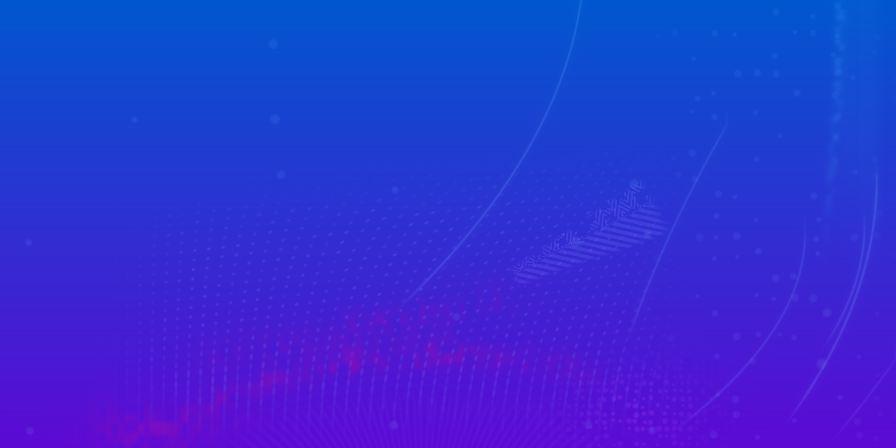
Reproduce this background procedurally as a Shadertoy shader.

```glsl
// Blue to violet gradient with a faint dotted mesh, curved strands, rosy haze and drifting specks.

const vec3 SKY = vec3(0.0, 0.34, 0.81);
const vec3 VIOLET = vec3(0.362, 0.035, 0.83);
const vec3 ROSE = vec3(0.56, 0.05, 0.72);
const vec3 LILAC = vec3(0.46, 0.42, 0.96);
const vec3 CYAN = vec3(0.20, 0.56, 0.95);

float hash(vec2 p) {
    return fract(sin(dot(p, vec2(127.1, 311.7))) * 43758.545);
}

float noise(vec2 p) {
    vec2 i = floor(p), f = fract(p);
    f = f * f * (3.0 - 2.0 * f);
    return mix(mix(hash(i), hash(i + vec2(1, 0)), f.x),
               mix(hash(i + vec2(0, 1)), hash(i + vec2(1, 1)), f.x), f.y);
}

// Soft window that is 1 between lo and hi
float window(float x, float lo, float hi, float soft) {
    return smoothstep(lo - soft, lo + soft, x) * (1.0 - smoothstep(hi - soft, hi + soft, x));
}

float blob(vec2 p, vec2 center, vec2 size) {
    vec2 q = (p - center) / size;
    return exp(-dot(q, q));
}

// Thin line that starts at top and bends left on its way down to floorY
float strand(vec2 p, vec2 top, float floorY, float slope, float bend, float px) {
    float d = max(top.y - p.y, 0.0);
    float x = top.x - slope * d - bend * d * d;
    float grade = slope + 2.0 * bend * d;
    float dist = abs(p.x - x) / sqrt(1.0 + grade * grade);
    float core = 1.0 - smoothstep(0.0008, 0.0018 + px, dist);
    return (core + 0.3 * exp(-dist * 160.0)) * window(p.y, floorY, top.y, 0.05);
}

// One randomly placed round speck in some of the cells
float specks(vec2 p, float cell, float chance, float radius, float px) {
    vec2 id = floor(p / cell);
    vec2 center = 0.3 + 0.4 * vec2(hash(id + 3.1), hash(id + 7.7));
    float r = radius * (0.4 + 0.6 * hash(id + 5.3));
    float dist = length((fract(p / cell) - center) * cell);
    return step(hash(id), chance) * (1.0 - smoothstep(r * 0.5, r + px, dist));
}

// Leaning columns of dots that stretch into streaks near the bottom
float mesh(vec2 p, float px) {
    float lean = 0.6 * p.y * p.y * smoothstep(0.2, 1.2, p.x);
    vec2 pitch = vec2(0.027, 0.021);
    vec2 g = vec2(p.x - lean, p.y - 0.12 * p.x) / pitch;
    vec2 q = (fract(g) - 0.5) * pitch;
    q.y *= mix(0.25, 1.0, smoothstep(0.1, 0.36, p.y));
    float dot_ = 1.0 - smoothstep(0.0012, 0.0028 + px, length(q));
    float top = 0.46 + 0.12 * p.x;
    float area = window(p.x, 0.33, 1.45, 0.13) * window(p.y, 0.08, top, 0.09);
    return dot_ * area * (0.4 + 0.6 * hash(floor(g)));
}

// Slanted patch of fine stripes, broken into zigzags on its upper side
float stripes(vec2 p, float px) {
    vec2 q = p - vec2(1.31, 0.463);
    vec2 axis = vec2(0.89, 0.456);
    vec2 r = vec2(dot(q, axis), dot(q, vec2(-axis.y, axis.x)));
    float zig = abs(fract(r.x / 0.04) - 0.5) * 0.04;
    float upper = smoothstep(0.006, 0.014, r.y);
    float phase = mix(q.y + 0.22 * q.x, r.y + 1.5 * zig, upper) / 0.0145;
    float line = 1.0 - smoothstep(0.2, 0.3 + px * 20.0, abs(fract(phase) - 0.5));
    float halfWidth = 0.022 + 0.1 * smoothstep(-0.2, 0.22, r.x) * 0.45;
    float gaps = mix(1.0, step(0.3, hash(floor(r / vec2(0.02, 0.0145)))), upper);
    return line * gaps * window(r.x, -0.18, 0.17, 0.012) * window(r.y, -halfWidth, halfWidth, 0.006);
}

// Spokes spreading under a low arch
float fan(vec2 p, float px) {
    vec2 q = p - vec2(0.94, -0.28);
    float wave = 0.5 + 0.5 * cos(atan(q.x, q.y) * 150.0);
    float arch = length((p - vec2(0.94, -0.06)) / vec2(0.52, 0.2));
    float rim = 1.0 - smoothstep(0.002, 0.006 + px, abs(arch - 1.0) * 0.2);
    return wave * wave * (1.0 - smoothstep(0.75, 1.0, arch)) + 0.25 * rim;
}

void mainImage(out vec4 fragColor, in vec2 fragCoord) {
    float px = 1.0 / iResolution.y;
    vec2 p = vec2(fragCoord.x / iResolution.x * 2.0, fragCoord.y * px);
    vec3 color = mix(VIOLET, SKY, p.y);

    // Rosy haze along an arch, with a weaker streaked band above
    float grain = noise(p * vec2(70.0, 45.0)) * (0.5 + noise(p * 18.0));
    float archY = 0.208 - 0.38 * (p.x - 1.0) * (p.x - 1.0);
    float haze = exp(-pow((p.y - archY) / 0.028, 2.0)) * window(p.x, 0.3, 1.32, 0.1);
    float bandY = 0.19 + 0.2 * (p.x - 0.42);
    float band = exp(-pow((p.y - bandY) / 0.045, 2.0)) * window(p.x, 0.45, 1.15, 0.1);
    float corner = blob(p, vec2(0.36, 0.04), vec2(0.16, 0.06));
    color = mix(color, ROSE, min((0.6 * haze + 0.3 * band + 0.5 * corner) * grain, 0.6));

    // Mesh, stripes and fan
    color = mix(color, LILAC, 0.27 * mesh(p, px) + 0.24 * stripes(p, px));
    color = mix(color, vec3(0.4, 0.12, 0.9), 0.28 * fan(p, px));

    // Upright glow and beaded smear on the right
    float beadX = 1.875 - 0.12 * (1.0 - p.y) * (1.0 - p.y);
    float beads = exp(-pow((p.x - beadX) / 0.012, 2.0)) * noise(p * vec2(60.0, 75.0));
    float glow = window(p.x, 1.87, 1.96, 0.02) * (0.6 + 0.4 * noise(vec2(p.x * 90.0, 1.0)));
    color = mix(color, CYAN, (0.3 * beads + 0.09 * glow) * smoothstep(0.35, 0.75, p.y));

    // Curved strands
    float lines = 0.8 * strand(p, vec2(1.302, 1.05), 0.34, 0.07, 0.66, px);
    lines += 0.6 * strand(p, vec2(1.622, 0.72), 0.27, 0.58, -0.25, px);
    lines += strand(p, vec2(1.957, 0.6), 0.09, 0.0, 0.68, px);
    lines += 0.7 * strand(p, vec2(1.93, 0.5), 0.25, 0.0, 1.2, px);
    lines += 0.6 * strand(p, vec2(1.797, 0.48), 0.06, 0.0, 1.5, px);
    lines += 0.4 * strand(p, vec2(2.0, 0.2), 0.04, 0.7, 0.4, px);
    color = mix(color, mix(LILAC, CYAN, p.y), 0.32 * min(lines, 1.0));

    // Bubbles at the lower right, specks on the right, rare motes elsewhere
    float bubbles = specks(p, 0.017, 0.7, 0.007, px) * blob(p, vec2(1.42, 0.08), vec2(0.15, 0.1));
    float right = specks(p, 0.045, 0.35, 0.01, px) * window(p.x, 1.5, 1.95, 0.1);
    float motes = specks(p + 0.03, 0.14, 0.13, 0.014, px);
    color = mix(color, vec3(0.55, 0.18, 0.9), 0.4 * bubbles);
    color = mix(color, mix(LILAC, CYAN, p.y), 0.16 * right + 0.2 * motes);

    fragColor = vec4(color, 1.0);
}
```
